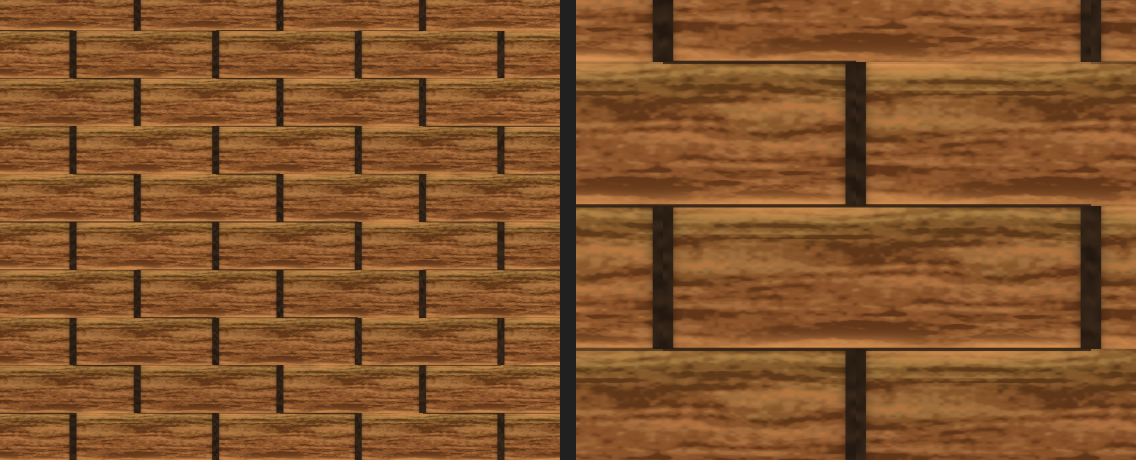
Left, the full canvas; right, a detail of the centre.
Write a Shadertoy shader that draws this pattern.

```glsl
// Staggered wooden planks with dark upright joints and worn, glowing long edges.
// Each plank shares one stretched-noise grain; small hashed shifts and broken
// edge lines vary the repeats. All lengths are fractions of the canvas height.

#define PLANK_SIZE vec2(0.3101, 0.1040)
#define FIRST_EDGE 0.0665
#define ROW_SHIFTS vec2(0.1587, 0.2984)
#define JOINT_HALF 0.0074
#define LINE_HALF 0.0012
#define DARK_WOOD vec3(0.37, 0.22, 0.10)
#define MID_WOOD vec3(0.53, 0.34, 0.17)
#define LIGHT_WOOD vec3(0.61, 0.43, 0.24)
#define WARM_WOOD vec3(0.69, 0.46, 0.25)
#define EDGE_GLOW vec3(0.88, 0.60, 0.34)
#define JOINT_COLOR vec3(0.18, 0.125, 0.08)

// Integer hash, 0 to 1
float hash(vec2 cell) {
    uvec2 k = uvec2(ivec2(cell)) * uvec2(1597u, 3812u) + 747u;
    uint h = (k.x ^ (k.y * 2713u)) * 26699u;
    h = (h ^ (h >> 15)) * 73939u;
    h = (h ^ (h >> 13)) * 51787u;
    return float((h ^ (h >> 16)) & 65535u) / 65535.0;
}

float noise(vec2 p) {
    vec2 cell = floor(p), f = fract(p);
    f = f * f * (3.0 - 2.0 * f);
    return mix(mix(hash(cell), hash(cell + vec2(1, 0)), f.x),
               mix(hash(cell + vec2(0, 1)), hash(cell + vec2(1, 1)), f.x), f.y);
}

// Soft spot used to place flecks and smears on a plank
float spot(vec2 q, vec2 center, vec2 radius) {
    vec2 d = (q - center) / radius;
    return exp(-dot(d, d));
}

// Plank face; q runs 0 to 1 from the top left corner
vec3 woodGrain(vec2 q, float variation) {
    float bend = noise(q * vec2(5.0, 4.0)) - 0.5;
    float y = q.y + 0.07 * bend + 0.008 * variation;

    // Broad bands, thin streaks and fine pores
    float tone = 0.5;
    tone += 0.50 * (noise(vec2(q.x * 2.5, y * 13.0)) - 0.5);
    tone += 0.65 * (noise(vec2(q.x * 4.0 + 17.0, y * 27.0)) - 0.5);
    tone += 0.30 * (noise(vec2(q.x * 38.0, y * 34.0 + 9.0)) - 0.5);
    tone += 0.22 * (noise(vec2(q.x * 80.0, y * 55.0 + 41.0)) - 0.5);

    // Long dark veins near the top, wavy flecks at the lower right
    float vein = smoothstep(0.55, 0.80, noise(vec2(q.x * 3.0 + 31.0, y * 21.0)));
    tone -= 0.30 * vein * smoothstep(0.55, 0.15, q.y);
    float fleck = smoothstep(0.50, 0.75, noise(vec2(q.x * 13.0 + 5.0, y * 24.0)));
    tone -= 0.45 * fleck * spot(q, vec2(0.72, 0.78), vec2(0.28, 0.16));
    tone -= 0.22 * spot(q, vec2(0.65, 0.10), vec2(0.20, 0.08));

    vec3 wood = mix(DARK_WOOD, MID_WOOD, smoothstep(0.12, 0.47, tone));
    wood = mix(wood, LIGHT_WOOD, smoothstep(0.47, 0.70, tone));
    wood = mix(wood, WARM_WOOD, smoothstep(0.68, 0.90, tone));

    // Olive above, redder toward the heart
    float red = smoothstep(0.15, 0.55, q.y + 0.3 * bend);
    return wood * mix(vec3(0.97, 1.03, 0.97), vec3(1.03, 0.96, 0.96), red);
}

void mainImage(out vec4 fragColor, in vec2 fragCoord) {
    float aa = 0.75 / iResolution.y;
    vec2 p = vec2(fragCoord.x, iResolution.y - fragCoord.y) / iResolution.y;

    // Plank cell and local position
    float rows = (p.y - FIRST_EDGE) / PLANK_SIZE.y;
    float row = floor(rows);
    vec2 columns = (p.x - ROW_SHIFTS) / PLANK_SIZE.x;
    float column = mod(row, 2.0) < 0.5 ? columns.x : columns.y;
    vec2 plank = vec2(floor(column), row);
    vec2 q = fract(vec2(column, rows));
    float variation = hash(plank + 50.0) - 0.5;
    vec3 color = woodGrain(q, variation) * (1.0 + 0.05 * variation);

    // Worn glow: strongest at the upper left and along the bottom
    float wear = noise(vec2(p.x * 24.0, row * 7.0 + 3.0));
    float topGlow = exp(-pow(q.y / 0.075, 2.0)) * mix(0.85, 0.15, smoothstep(0.2, 0.75, q.x));
    float bottomGlow = exp(-pow((1.0 - q.y) / 0.085, 2.0)) * 0.75;
    color = mix(color, EDGE_GLOW, max(topGlow, bottomGlow) * (0.5 + 0.6 * wear));

    // Broken dark line on the long edges, varied per stretch between joints
    float edge = round(rows);
    float stretch = floor(columns.x) + floor(columns.y);
    float lineStrength = smoothstep(0.2, 0.7, hash(vec2(stretch, edge) + 80.0));
    float edgeDistance = abs(rows - edge) * PLANK_SIZE.y;
    float line = 1.0 - smoothstep(LINE_HALF - aa, LINE_HALF + aa, edgeDistance);
    color = mix(color, JOINT_COLOR, line * (0.15 + 0.75 * lineStrength));

    // Upright joint with faint cross ribs and a soft shadow
    float jointDistance = abs(column - round(column)) * PLANK_SIZE.x - JOINT_HALF;
    color *= 1.0 - 0.22 * exp(-max(jointDistance, 0.0) / 0.003);
    float ribs = noise(vec2(column * 30.0, q.y * 17.0 + 7.0 * variation));
    vec3 joint = JOINT_COLOR * (0.72 + 0.55 * ribs);
    color = mix(joint, color, smoothstep(-aa, aa, jointDistance));

    fragColor = vec4(color, 1.0);
}
```
